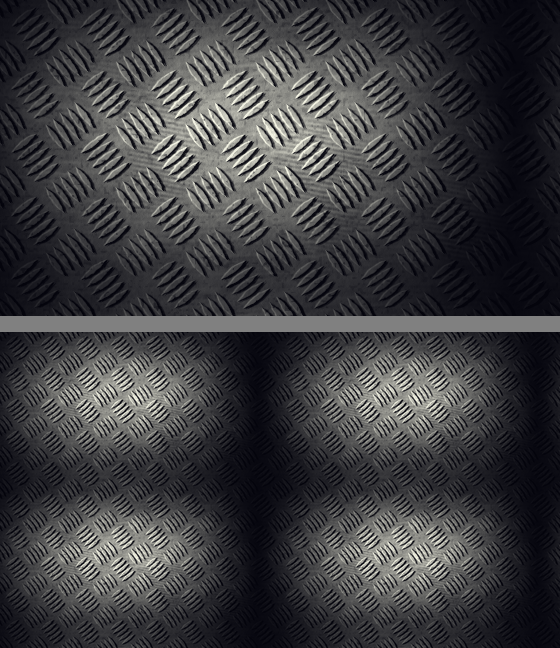
Top: one tile. Bottom: repeated 2 by 2.
Reproduce this texture procedurally as a WebGL 2 fragment shader.

```glsl
#version 300 es
precision highp float;
// Worn five-bar steel tread plate under a soft pool of light; tiles in both directions.
uniform vec2 u_resolution;
out vec4 fragColor;

const float TAU = 6.2831853;
const vec2 SHEET = vec2(16.0 / 9.0, 1.0);
const vec2 REPEATS = vec2(8.0, 5.0);

float hash(vec2 p) {
    return fract(sin(dot(p, vec2(127.1, 311.7))) * 43758.5453);
}

// Value noise that wraps after a whole number of cells.
float noise(vec2 uv, vec2 cells) {
    vec2 p = uv * cells;
    vec2 i = floor(p), f = fract(p);
    f = f * f * (3.0 - 2.0 * f);
    vec2 a = mod(i, cells), b = mod(i + 1.0, cells);
    return mix(mix(hash(a), hash(vec2(b.x, a.y)), f.x),
               mix(hash(vec2(a.x, b.y)), hash(b), f.x), f.y);
}

float fbm(vec2 uv, vec2 cells) {
    float sum = 0.0, gain = 0.5;
    for (int k = 0; k < 4; k++) {
        sum += gain * noise(uv, cells);
        cells *= 2.0;
        gain *= 0.5;
    }
    return sum / 0.9375;
}

// Height of the raised bars: two interleaved grids of groups, turned across each other.
float barHeight(vec2 p) {
    vec2 uv = p / SHEET;
    float wobble = (noise(uv, vec2(160.0, 90.0)) - 0.5) * 0.003;
    float soft = max(0.0045, 1.0 / u_resolution.y);
    float height = 0.0;
    for (int k = 0; k < 2; k++) {
        vec2 grid = uv * REPEATS + 0.5 * float(k);
        vec2 id = mod(floor(grid), REPEATS) + 20.0 * float(k);
        vec2 q = (fract(grid) - 0.5) * SHEET / REPEATS;
        float angle = radians(k == 0 ? 39.0 : 127.0) + (hash(id) - 0.5) * 0.08;
        vec2 along = vec2(cos(angle), sin(angle));
        q = vec2(dot(q, along), dot(q, vec2(-along.y, along.x)));

        float bar = clamp(round(q.y / 0.029), -2.0, 2.0);
        q.y -= bar * 0.029;
        float wear = hash(id + bar * 3.7);
        float halfLength = 0.052 + 0.005 * wear - 0.001 * bar * bar;
        float taper = q.x / halfLength;
        float inside = 0.0105 * (1.0 - taper * taper) - abs(q.y) + wobble;
        height = max(height, smoothstep(-0.0015, soft, inside) * (0.8 + 0.2 * wear));
    }
    return height;
}

void main() {
    vec2 uv = gl_FragCoord.xy / u_resolution;
    vec2 p = uv * SHEET;
    vec2 toLight = vec2(-0.97, 0.25);

    // Bar relief: lit flank, dark flank and the shadow cast on the floor.
    float height = barHeight(p);
    float near = barHeight(p + toLight * 0.0025);
    float slope = barHeight(p - toLight * 0.0025) - near;
    float shadow = max(near, max(barHeight(p + toLight * 0.006),
                                 barHeight(p + toLight * 0.010)));
    shadow *= 1.0 - height;
    float tone = 0.5 + 0.14 * height + 0.42 * slope - 0.4 * shadow;

    // Rough metal: blotches, lit grain, smeared marks and dark pits.
    vec2 grainCells = vec2(112.0, 63.0);
    float grain = fbm(uv, grainCells) - fbm(uv + toLight * 0.003 / SHEET, grainCells);
    tone += 0.3 * grain + 0.22 * (fbm(uv, vec2(16.0, 9.0)) - 0.5);
    tone += 0.1 * (noise(uv + vec2(0.0, 0.02 * sin(TAU * uv.x)), vec2(24.0, 110.0)) - 0.5);
    tone -= 0.22 * smoothstep(0.68, 0.9, noise(uv, vec2(192.0, 108.0))) * (0.4 + 0.6 * height);

    // Fine hatching rubbed into a few patches of the floor.
    float patches = smoothstep(0.62, 0.85, noise(uv, vec2(7.0, 4.0)));
    tone += 0.06 * patches * (1.0 - height) * sin(TAU * (22.0 * uv.x + 64.0 * uv.y));

    // Pool of light that fades to the edges and wraps around.
    vec2 pool = 0.5 + 0.5 * cos(TAU * (uv - vec2(0.42, 0.58)));
    float light = 0.06 + 1.2 * pow(pool.x, 0.7) * mix(0.28, 1.0, pool.y);
    tone = clamp(max(tone, 0.05) * light, 0.015, 0.95);

    // Cool in the shadows, warm in the highlights.
    fragColor = vec4(tone, tone, tone * 0.895 + 0.035, 1.0);
}
```
